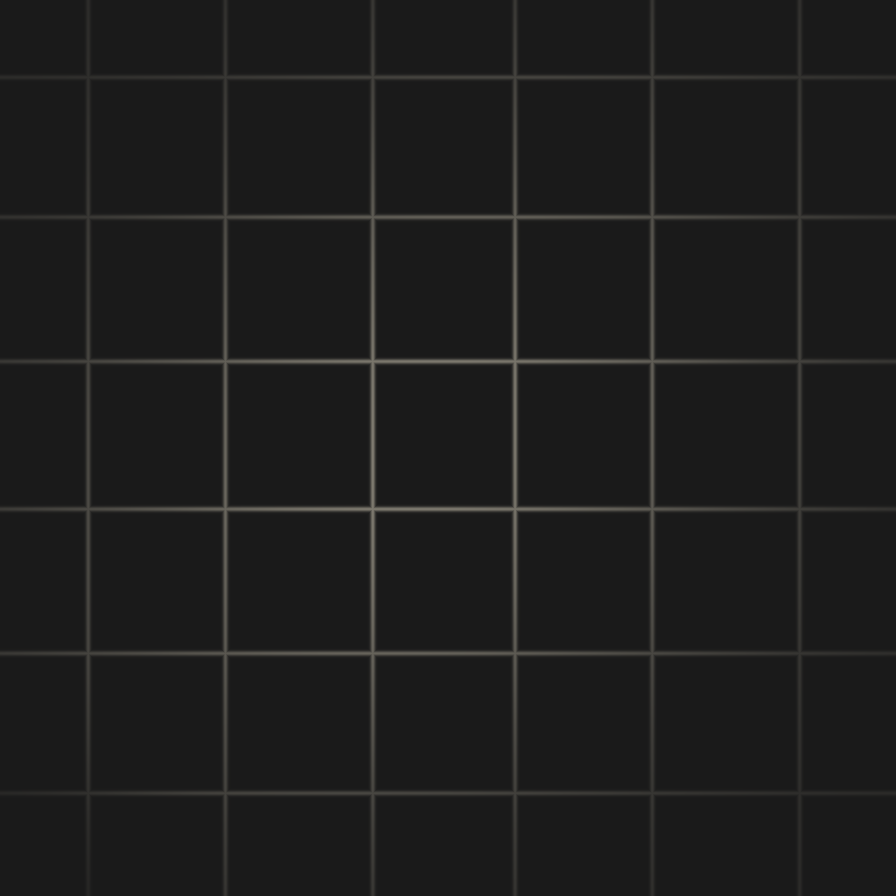
Reproduce this pattern procedurally as a Shadertoy shader.

```glsl
#define LINE_COUNT 6
#define LINE_RADIUS 0.0027
#define GLOW_CENTER vec2(0.47, 0.505)
#define GLOW_REACH vec2(0.42, 0.35)
#define GLOW_PEAK 0.35
#define GLOW_FLOOR 0.055
#define BACKGROUND vec3(0.102)
#define LINE_TINT vec3(1.0, 0.96, 0.85)

// Column positions: even steps, with every third column nudged left
float columnPosition(int i) {
    float nudge = i % 3 == 1 ? 0.0057 : 0.0;
    return 0.0985 + 0.1588 * float(i) - nudge;
}

// Row positions: spacing tightens away from the middle
float rowPosition(int i) {
    float k = float(i) - 0.5 * float(LINE_COUNT - 1);
    return 0.5142 + k * (0.16605 - 0.0025 * abs(k));
}

// Soft profile that never becomes thinner than a pixel
float softLine(float offset, float pixel) {
    float radius = max(LINE_RADIUS, pixel);
    float d = offset / radius;
    return exp(-d * d);
}

// Elliptical light stretched along the rising diagonal
float diagonalGlow(vec2 uv) {
    vec2 p = uv - GLOW_CENTER;
    vec2 axes = vec2(p.x + p.y, p.y - p.x) * 0.7071;
    axes /= GLOW_REACH;
    float cornerFade = smoothstep(0.03, 0.3, length(uv));
    return GLOW_PEAK * exp(-dot(axes, axes)) + GLOW_FLOOR * cornerFade;
}

void mainImage(out vec4 fragColor, in vec2 fragCoord) {
    vec2 uv = fragCoord / iResolution.xy;
    vec2 pixel = 1.0 / iResolution.xy;

    // Grid coverage
    float grid = 0.0;
    for (int i = 0; i < LINE_COUNT; i++) {
        float column = softLine(uv.x - columnPosition(i), pixel.x);
        float row = softLine(uv.y - rowPosition(i), pixel.y);
        grid = max(grid, max(column, row));
    }

    // Light shows only on the lines
    vec3 color = BACKGROUND + LINE_TINT * grid * diagonalGlow(uv);
    fragColor = vec4(color, 1.0);
}
```
